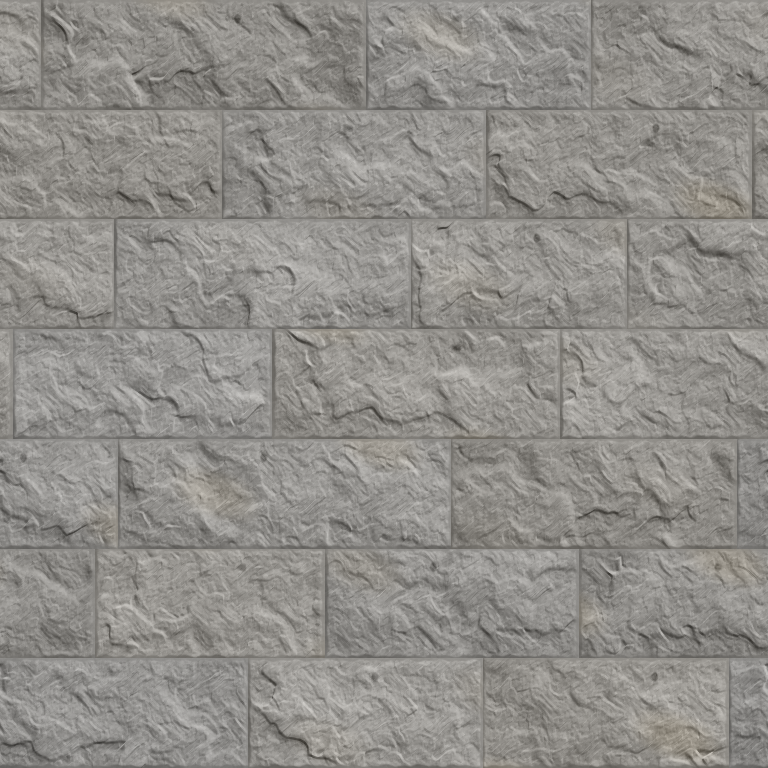
A WebGL 2 fragment shader for this texture:

```glsl
#version 300 es
precision highp float;

#define COURSES 7.0
#define BLOCKS 3.0
#define JITTER 0.26
#define JOINT 0.022
#define SHARPNESS 14.0
#define OCTAVES 5
#define ROUGHNESS 0.52
#define LEDGE 0.27
#define BULGE 0.26
#define CONTRAST 0.029
#define STONE_TONE 0.555
#define WARMTH vec3(0.008, 0.0, -0.015)

uniform vec2 u_resolution;
out vec4 fragColor;

const float TAU = 6.2831853;
const vec2 LIGHT = vec2(0.5, 0.86);

vec3 hash3(vec3 p) {
  p = fract(p * vec3(0.1031, 0.1030, 0.0973));
  p += dot(p, p.yzx + 33.33);
  return fract((p.xxy + p.yxx) * p.zyx);
}

// Cellular noise made of tilted planes that meet in soft breaks
float facets(vec2 p, float seed) {
  vec2 base = floor(p);
  float sum = 0.0, total = 0.0;
  for (int j = -1; j <= 1; j++) {
    for (int i = -1; i <= 1; i++) {
      vec2 cell = base + vec2(i, j);
      vec3 r = hash3(vec3(cell, seed));
      vec2 tilt = hash3(vec3(cell, seed + 57.0)).xy - 0.5;
      vec2 d = p - cell - r.xy;
      float weight = exp(-SHARPNESS * dot(d, d));
      sum += weight * (r.z - 0.5 + dot(tilt, d));
      total += weight;
    }
  }
  return sum / total;
}

// Height of a split stone face; q is measured from its lower left corner
float relief(vec2 q, float seed) {
  vec2 p = q + 0.05 * sin(q.yx * 9.0 + seed) + 0.02 * sin(q.yx * 23.0 - seed);
  float height = 0.0, coarse = 0.0, amplitude = 0.6, frequency = 1.7;
  for (int i = 0; i < OCTAVES; i++) {
    height += amplitude * facets(p * frequency, seed + float(i) * 31.0);
    if (i == 2) coarse = height;
    p = mat2(0.8, 0.6, -0.6, 0.8) * p;
    frequency *= 2.1;
    amplitude *= ROUGHNESS;
  }
  // Ragged ledges and a broad slope along the left and lower sides
  float edge = min(q.x * 0.8, q.y);
  float strength = 0.5 + 0.5 * sin(q.x * 2.3 + q.y * 1.7 + seed * 2.4);
  float ledge = smoothstep(0.0, 0.07, edge - 0.17 + 0.55 * coarse);
  return height + LEDGE * strength * ledge + BULGE * smoothstep(0.0, 0.4, edge);
}

// Position of an upright joint, in average block widths
float jointAt(float course, float k) {
  vec3 r = hash3(vec3(course, 4.0, 9.0));
  return k + fract(0.9 + 0.4 * course) + JITTER * r.x * cos(TAU * (k / BLOCKS + r.y));
}

void main() {
  vec2 uv = gl_FragCoord.xy / u_resolution;
  float pixel = COURSES / min(u_resolution.x, u_resolution.y);

  // Find the block and the place within it, in course heights
  float course = floor(uv.y * COURSES);
  float x = uv.x * BLOCKS;
  float k = floor(x - fract(0.9 + 0.4 * course));
  if (x < jointAt(course, k)) k -= 1.0;
  else if (x >= jointAt(course, k + 1.0)) k += 1.0;
  float left = jointAt(course, k), right = jointAt(course, k + 1.0);
  float unit = COURSES / BLOCKS;
  vec2 size = vec2((right - left) * unit, 1.0);
  vec2 q = vec2((x - left) * unit, fract(uv.y * COURSES));
  float id = mod(k, BLOCKS) + BLOCKS * course;
  vec3 blockRandom = hash3(vec3(id, 17.0, 3.0));

  // Light the face by its slope, with brighter sides compressed
  float stepSize = 0.02;
  float height = relief(q, id);
  float slope = (height - relief(q + LIGHT * stepSize, id)) / stepSize;
  vec2 far = size - q;
  float border = min(min(q.x, q.y), min(far.x, far.y));
  float lit = CONTRAST * slope * mix(0.35, 1.0, smoothstep(0.01, 0.08, border));
  lit /= 1.0 + abs(lit) * (lit > 0.0 ? 4.5 : 1.5);
  float shade = STONE_TONE + lit + 0.05 * height + 0.05 * (blockRandom.x - 0.5);

  // Fine grain and slow weathering
  shade += 0.06 * facets(q * 38.0, id + 211.0);
  float weather = sin(q.x * 2.1 + id) * sin(q.y * 3.7 + q.x + id * 1.9);
  shade += 0.014 * weather;

  // Small drilled hole near the top of most blocks
  vec2 hole = vec2(size.x * (0.3 + 0.4 * blockRandom.y), 0.83);
  float holeDistance = length(q - hole) + 0.008 * sin(q.x * 70.0 + id);
  float holeMask = 1.0 - smoothstep(0.02, 0.04 + pixel, holeDistance);
  shade -= 0.17 * holeMask * step(0.3, blockRandom.z);

  // Narrow mortar, broken shadow lines and pale arrises
  float wobble = 0.006 * (sin(q.x * 19.0 + id) + sin(q.y * 27.0 + q.x * 43.0));
  float mortar = 1.0 - smoothstep(JOINT * 0.5, JOINT + pixel, border + wobble);
  shade = mix(shade, 0.50 + 0.3 * lit, 0.75 * mortar);
  float broken = 0.65 + 0.35 * sin(q.x * 5.0 + q.y * 4.0 + id * 3.0);
  float shadow = 1.0 - smoothstep(JOINT * 0.6, JOINT * 1.4 + pixel, min(q.x, q.y) + wobble);
  shade -= 0.12 * broken * shadow;
  float arris = 1.0 - smoothstep(0.02, 0.05 + pixel, min(far.x, far.y) + wobble);
  shade += 0.035 * arris;

  // Warm grey stone with faint rust patches
  float rust = smoothstep(0.55, 1.0, weather) * blockRandom.z;
  vec3 tint = WARMTH * (0.6 + 0.8 * blockRandom.y + 1.6 * rust);
  fragColor = vec4(clamp(vec3(shade) + tint, 0.0, 1.0), 1.0);
}
```
